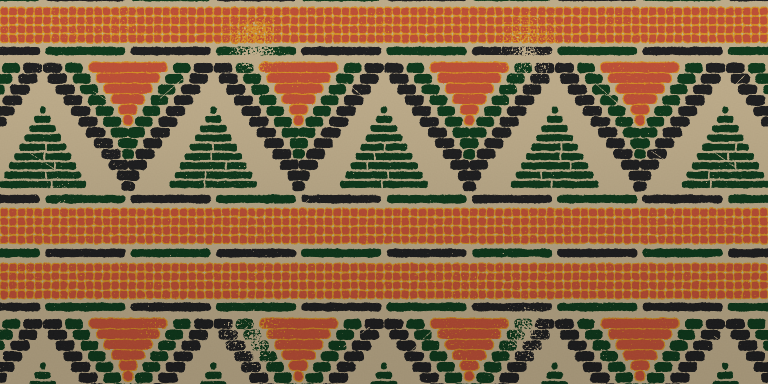
Write a Shadertoy shader that draws this pattern.

```glsl
// Worn woven-style frieze: beaded zigzags, stepped triangles, dashes and dot bands.
// One tile is repeated by folding the plane; rounded-box distances give the shapes,
// while gradient noise over the whole canvas frays the edges and rubs the ink away.

const float CANVAS_H = 384.0;              // design units from top to bottom
const vec2  TILE = vec2(170.667, 256.0);
const float TILE_TOP = 45.0;
const float SLOPE = 0.71;                  // sideways run of the zigzag per unit down
const float BEAD_TOP = 68.0;
const float BEAD_PITCH = 10.75;
const float BLACK_APEX = 178.0;
const float GREEN_APEX = 144.0;
const float RED_APEX = 124.0;
const float STEP_TOP = 110.0;
const float STEP_PITCH = 9.3;
const vec2  DOT_PITCH = vec2(8.5333, 9.0);
const float HALO = 1.15;                   // ochre rim around red ink
const float FRAY = 0.85;
const vec2  WEAR_ORIGIN = vec2(-134.0, 45.0);
const vec2  WEAR_STEP = vec2(278.0, 290.0);
const float WEAR_RADIUS = 48.0;
const float SCRATCH_CELL = 62.0;

const vec3 CLOTH = vec3(0.71, 0.645, 0.52);
const vec3 RED   = vec3(0.71, 0.30, 0.21);
const vec3 OCHRE = vec3(0.79, 0.54, 0.14);
const vec3 GREEN = vec3(0.06, 0.22, 0.11);
const vec3 BLACK = vec3(0.12, 0.12, 0.125);

vec2 hash2(vec2 p) {
    p = vec2(dot(p, vec2(127.1, 311.7)), dot(p, vec2(269.5, 183.3)));
    return fract(sin(p) * 43758.5) * 2.0 - 1.0;
}

float gradientNoise(vec2 p) {
    vec2 i = floor(p), f = p - i;
    vec2 u = f * f * (3.0 - 2.0 * f);
    vec2 e = vec2(1.0, 0.0);
    float a = dot(hash2(i), f);
    float b = dot(hash2(i + e.xy), f - e.xy);
    float c = dot(hash2(i + e.yx), f - e.yx);
    float d = dot(hash2(i + e.xx), f - e.xx);
    return mix(mix(a, b, u.x), mix(c, d, u.x), u.y);
}

float roundBox(vec2 p, vec2 halfSize, float radius) {
    vec2 q = abs(p) - halfSize + radius;
    return length(max(q, 0.0)) + min(max(q.x, q.y), 0.0) - radius;
}

// One arm of a beaded V; side is the distance from its axis
float beads(float side, float y, float apex, float lastRow, float halfWidth) {
    float rowY = BEAD_TOP + BEAD_PITCH * clamp(round((y - BEAD_TOP) / BEAD_PITCH), 0.0, lastRow);
    float offset = clamp(SLOPE * (apex - rowY), 0.0, 75.5);
    float width = halfWidth - 3.0 * step(apex, rowY);
    return roundBox(vec2(side - offset, y - rowY), vec2(width, 5.0), 3.8);
}

float redTriangle(float side, float y) {
    float rowY = BEAD_TOP - 0.5 + 10.5 * clamp(round((y - BEAD_TOP + 0.5) / 10.5), 0.0, 5.0);
    float width = max(SLOPE * (RED_APEX - rowY) - 1.5, 4.5);
    return roundBox(vec2(side, y - rowY), vec2(width, 4.7), 4.2);
}

// Rows of strokes widening downwards, the lower ones split at a random place
float steppedTriangle(float x, float y, float tileId) {
    float row = clamp(round((y - STEP_TOP) / STEP_PITCH), 0.0, 8.0);
    float width = 3.0 + 5.1 * row;
    float d = roundBox(vec2(x, y - STEP_TOP - row * STEP_PITCH), vec2(width, 3.5), 2.6);
    float cut = abs(x - 0.55 * width * hash2(vec2(row, tileId)).x) - 0.9;
    return row > 3.0 ? max(d, -cut) : d;
}

float dotBand(float x, float y) {
    float row = clamp(floor(y / DOT_PITCH.y), -2.0, 1.0) + 0.5;
    vec2 q = vec2(mod(x, DOT_PITCH.x) - 0.5 * DOT_PITCH.x, y - row * DOT_PITCH.y);
    return roundBox(q, vec2(3.6), 2.2);
}

float scratches(vec2 p) {
    vec2 cell = floor(p / SCRATCH_CELL), h = hash2(cell + 7.0);
    vec2 q = p - (cell + 0.5) * SCRATCH_CELL - 8.0 * h;
    vec2 dir = normalize(vec2(1.0, sign(h.y) * (0.6 + 0.4 * abs(h.x))));
    float d = length(q - dir * clamp(dot(q, dir), -16.0, 16.0)) - 0.3;
    return h.x > 0.1 ? d : SCRATCH_CELL;
}

void mainImage(out vec4 fragColor, in vec2 fragCoord) {
    float pixel = CANVAS_H / iResolution.y;
    vec2 p = vec2(fragCoord.x - 0.5 * iResolution.x, iResolution.y - fragCoord.y) * pixel;

    // Wobble, then fold into one tile
    vec2 w = p + 1.3 * vec2(gradientNoise(p * 0.13), gradientNoise(p * 0.13 + 40.0));
    vec2 tileId = vec2(round(w.x / TILE.x), floor((w.y - TILE_TOP) / TILE.y));
    float x = w.x - tileId.x * TILE.x;
    float y = w.y - tileId.y * TILE.y;
    float side = 0.5 * TILE.x - abs(x);

    // Distances per ink; dash colours alternate, swapped between the dot bands
    float black = beads(side, y, BLACK_APEX, 11.0, 9.6);
    float green = min(beads(side, y, GREEN_APEX, 8.0, 8.8), steppedTriangle(x, y, tileId.x + 9.0 * tileId.y));
    float dashY = y < 125.0 ? 51.0 : (y < 226.0 ? 199.0 : 253.0);
    float dash = roundBox(vec2(abs(x) - 0.25 * TILE.x, y - dashY), vec2(40.0, 4.1), 3.6);
    bool dashIsGreen = (x > 0.0) != (dashY > 200.0);
    if (dashIsGreen) green = min(green, dash);
    else black = min(black, dash);
    float red = min(redTriangle(side, y), dotBand(x, y - (y < 253.0 ? 226.0 : 281.0)));

    // Frayed edges, rubbed patches and scratches
    float fray = FRAY * gradientNoise(p * 0.42) + 0.5 * FRAY * gradientNoise(p * 0.9);
    vec2 patchPos = p - WEAR_ORIGIN - WEAR_STEP * round((p - WEAR_ORIGIN) / WEAR_STEP);
    float wear = 0.72 * (1.0 - smoothstep(0.15, 1.0, length(patchPos) / WEAR_RADIUS));
    wear *= 0.75 + 0.8 * gradientNoise(p * 0.06);
    wear += 0.22 * smoothstep(0.0, 0.5, gradientNoise(p * 0.02 + 13.0));
    float rub = 3.0 * (wear - 0.62 + gradientNoise(p * 0.55 + 71.0));
    float loss = max(rub, -scratches(p));

    // Layer the inks on shaded cloth
    float aa = 0.6 * pixel;
    vec4 d = vec4(max(red - HALO, rub - 0.9), max(red, rub + 0.3), max(green, loss), max(black, loss));
    vec4 ink = 1.0 - smoothstep(-aa, aa, d + fray);
    vec3 color = mix(CLOTH, OCHRE, ink.x);
    color = mix(color, RED, ink.y);
    color = mix(color, GREEN, ink.z);
    color = mix(color, BLACK, ink.w);
    color *= mix(1.04, 0.89, smoothstep(0.1, 1.0, p.y / CANVAS_H));
    fragColor = vec4(color + 0.012 * gradientNoise(p * 0.7), 1.0);
}
```
